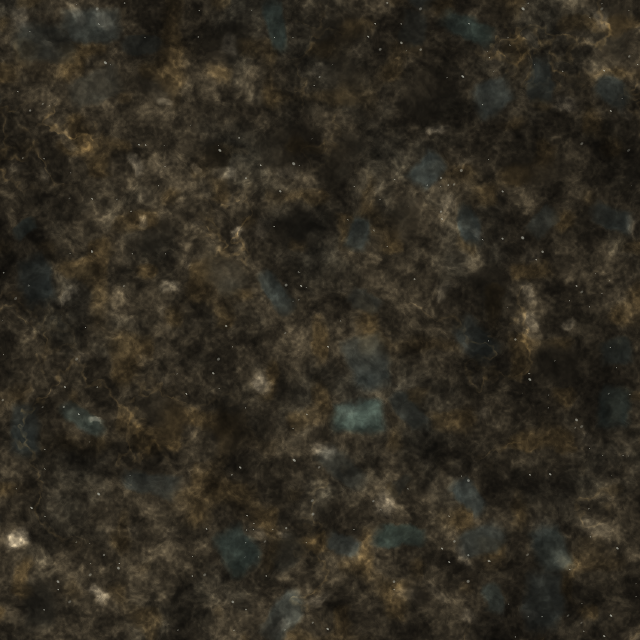
Give the GLSL for this texture, as a WebGL 1 fragment shader.

```glsl
precision highp float;

uniform vec2 u_resolution;

const vec3 WARM_STONE = vec3(1.13, 1.0, 0.77);
const vec3 COOL_STONE = vec3(0.95, 1.03, 0.96);
const vec3 GOLD_STONE = vec3(1.26, 1.0, 0.58);
const vec3 GREEN_STONE = vec3(0.78, 1.08, 0.90);
const vec3 PALE_STONE = vec3(1.07, 1.0, 0.87);
const vec3 GLINT = vec3(0.66, 0.66, 0.61);

float hash(vec2 p) {
  vec3 q = fract(p.xyx * 0.1031);
  q += dot(q, q.yzx + 33.33);
  return fract((q.x + q.y) * q.z);
}

vec2 hash2(vec2 p) {
  return vec2(hash(p), hash(p + 57.3));
}

float noise(vec2 p) {
  vec2 cell = floor(p);
  vec2 f = fract(p);
  f = f * f * (3.0 - 2.0 * f);
  float low = mix(hash(cell), hash(cell + vec2(1.0, 0.0)), f.x);
  float high = mix(hash(cell + vec2(0.0, 1.0)), hash(cell + 1.0), f.x);
  return mix(low, high, f.y);
}

// Layered noise centred on zero
float fbm(vec2 p) {
  float sum = 0.0;
  float weight = 0.42;
  for (int i = 0; i < 5; i++) {
    sum += weight * (noise(p) - 0.5);
    p = mat2(1.6, 1.2, -1.2, 1.6) * p + 17.7;
    weight *= 0.6;
  }
  return sum;
}

// Scattered, rotated blocky crystals: x = coverage, y = random id
vec2 crystals(vec2 p, float density, float softness, float seed) {
  vec2 cell = floor(p);
  vec2 best = vec2(0.0);
  for (int j = -1; j <= 1; j++) {
    for (int i = -1; i <= 1; i++) {
      vec2 id = cell + vec2(float(i), float(j));
      vec2 rnd = hash2(id + seed);
      vec2 shape = hash2(id + seed + 131.0);
      vec2 d = p - id - 0.25 - 0.5 * rnd;
      float angle = 6.2832 * shape.x;
      d = mat2(cos(angle), sin(angle), -sin(angle), cos(angle)) * d;
      d /= mix(0.2, 0.48, shape.y) * vec2(1.3, mix(0.55, 1.0, rnd.x));
      float reach = mix(length(d), max(abs(d.x), abs(d.y)), 0.6);
      float mask = 1.0 - smoothstep(1.0 - softness, 1.0, reach);
      mask *= step(hash(id + seed + 71.0), density);
      if (mask > best.x) best = vec2(mask, hash(id + seed + 211.0));
    }
  }
  return best;
}

// Tiny bright mineral points
float glints(vec2 p, float density) {
  vec2 id = floor(p);
  vec2 rnd = hash2(id + 401.0);
  vec2 d = fract(p) - 0.3 - 0.4 * rnd;
  d.x += d.y * (rnd.x - 0.5);
  float radius = mix(0.1, 0.26, rnd.y * rnd.y);
  float mask = 1.0 - smoothstep(radius * 0.4, radius * 1.3, length(d));
  return mask * step(hash(id + 503.0), density) * mix(0.35, 1.0, rnd.x);
}

// Thin broken lines along the mid level of a noise field
float veins(vec2 p) {
  float line = 1.0 - smoothstep(0.0, 0.035, abs(fbm(p)));
  return line * smoothstep(0.52, 0.8, noise(p * 0.8 + 31.0));
}

void main() {
  vec2 uv = gl_FragCoord.xy / u_resolution.y;
  vec2 wobble = vec2(fbm(uv * 22.0), fbm(uv * 22.0 + 80.0));
  vec2 p = uv + 0.028 * wobble;

  vec2 large = crystals(p * 10.0, 0.62, 0.45, 11.0);
  vec2 small = crystals(p * 21.0 + 5.0, 0.34, 0.6, 37.0);
  float region = noise(uv * 5.0 + 9.0);

  // Log brightness: mottling, grit and crystal faces
  float rough = 1.0 - 0.5 * large.x;
  float tone = 0.45 * (region - 0.5) + 1.9 * fbm(p * 17.0);
  tone += rough * (1.5 * fbm(p * 62.0 + 40.0) + 0.4 * (noise(uv * 210.0) - 0.5));
  tone += large.x * 0.5 * (large.y - 0.5);
  float pale = small.x * small.y * small.y;
  tone += 0.85 * pale * (0.8 + 1.2 * fbm(p * 45.0));

  // Mineral tint
  float cool = large.x * smoothstep(0.2, 0.7, large.y);
  cool = clamp(0.8 * cool + 0.9 * fbm(uv * 8.0 + 60.0), 0.0, 1.0);
  vec3 tint = mix(WARM_STONE, COOL_STONE, cool);
  float green = large.x * smoothstep(0.8, 0.95, large.y) * region;
  tint = mix(tint, GREEN_STONE, 0.7 * green);
  float gold = smoothstep(0.62, 0.9, noise(p * 26.0 + 90.0)) * (1.0 - cool);
  tint = mix(tint, GOLD_STONE, 0.55 * gold);
  tint = mix(tint, PALE_STONE, 0.5 * pale);

  float vein = veins(p * 9.0 + 23.0) * (0.4 + noise(uv * 120.0));
  tone += 0.4 * vein + 0.15 * gold;
  tint = mix(tint, GOLD_STONE, 0.35 * vein);

  vec3 color = 0.148 * tint * exp(tone);

  // Sparkle gathers in the rough areas
  float cluster = 0.015 + 0.08 * smoothstep(0.5, 0.9, noise(uv * 13.0 + 70.0));
  color = mix(color, GLINT, 0.8 * glints(uv * 95.0, cluster));

  gl_FragColor = vec4(color, 1.0);
}
```
